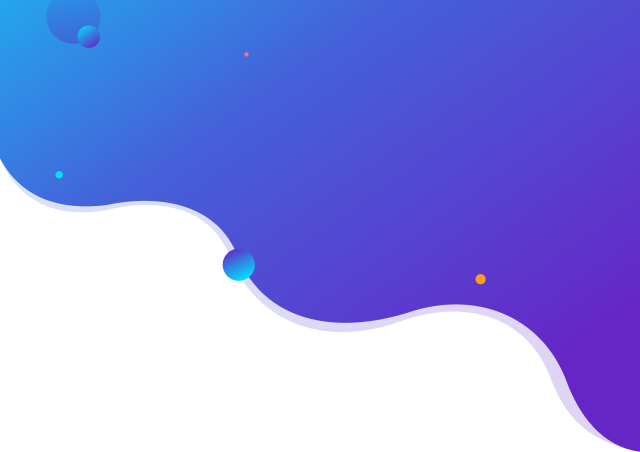
Reproduce this background procedurally as a WebGL 1 fragment shader.

```glsl
precision highp float;
// Blue to violet wavy banner over white, with a pale rim and gradient balls.
uniform vec2 u_resolution;

// Layout space: 768 units wide, y runs down from the top edge.
const float WIDTH = 768.0;
const vec3 WHITE = vec3(1.0);
const vec3 SKY = vec3(0.14, 0.65, 0.93);
const vec3 ROYAL = vec3(0.27, 0.38, 0.85);
const vec3 VIOLET = vec3(0.40, 0.15, 0.78);
const vec3 CYAN = vec3(0.0, 0.88, 1.0);
const vec3 INDIGO = vec3(0.36, 0.20, 0.78);
const vec3 ORANGE = vec3(1.0, 0.61, 0.11);
const vec3 PINK = vec3(0.93, 0.45, 0.57);

vec2 bezier(vec2 a, vec2 b, vec2 c, vec2 d, float t) {
  float s = 1.0 - t;
  return s * s * s * a + 3.0 * s * s * t * b + 3.0 * s * t * t * c + t * t * t * d;
}

// Signed distance above a curve that advances in x; zero outside its span.
float aboveCurve(vec2 p, vec2 a, vec2 b, vec2 c, vec2 d) {
  if (p.x < a.x || p.x >= d.x) return 0.0;
  float low = 0.0;
  float high = 1.0;
  for (int i = 0; i < 16; i++) {
    float middle = 0.5 * (low + high);
    if (bezier(a, b, c, d, middle).x < p.x) low = middle;
    else high = middle;
  }
  float t = 0.5 * (low + high);
  float s = 1.0 - t;
  vec2 tangent = s * s * (b - a) + 2.0 * s * t * (c - b) + t * t * (d - c);
  return (bezier(a, b, c, d, t).y - p.y) * tangent.x / length(tangent);
}

float mainWave(vec2 p) {
  vec2 j1 = vec2(128.0, 246.0);
  vec2 j2 = vec2(284.0, 305.0);
  vec2 j3 = vec2(490.0, 375.0);
  vec2 j4 = vec2(680.0, 458.0);
  return aboveCurve(p, vec2(0.0, 190.0), vec2(28.0, 243.0), vec2(80.0, 252.0), j1)
       + aboveCurve(p, j1, vec2(200.0, 231.0), vec2(262.0, 250.0), j2)
       + aboveCurve(p, j2, vec2(316.0, 385.0), vec2(400.0, 403.0), j3)
       + aboveCurve(p, j3, vec2(570.0, 348.0), vec2(650.0, 378.0), j4)
       + aboveCurve(p, j4, vec2(698.0, 506.0), vec2(728.0, 537.0), vec2(WIDTH, 542.0));
}

float rimWave(vec2 p) {
  vec2 j1 = vec2(128.0, 252.0);
  vec2 j2 = vec2(274.0, 304.0);
  vec2 j3 = vec2(482.0, 385.0);
  vec2 j4 = vec2(660.0, 452.0);
  return aboveCurve(p, vec2(0.0, 190.0), vec2(24.0, 246.0), vec2(72.0, 262.0), j1)
       + aboveCurve(p, j1, vec2(196.0, 236.0), vec2(252.0, 252.0), j2)
       + aboveCurve(p, j2, vec2(308.0, 390.0), vec2(392.0, 418.0), j3)
       + aboveCurve(p, j3, vec2(560.0, 358.0), vec2(632.0, 380.0), j4)
       + aboveCurve(p, j4, vec2(680.0, 506.0), vec2(712.0, 532.0), vec2(WIDTH, 542.0));
}

// Antialiased coverage of a positive-inside distance.
float coverage(float dist, float pixel) {
  return clamp(dist / pixel + 0.5, 0.0, 1.0);
}

// Three-stop diagonal gradient, s runs from top left to bottom right.
vec3 diagonalGradient(float s) {
  vec3 cool = mix(SKY, ROYAL, clamp(s / 0.31, 0.0, 1.0));
  return mix(cool, VIOLET, clamp((s - 0.31) / 0.53, 0.0, 1.0));
}

// Lays a ball over the base, shaded from one colour to another along a direction.
vec3 ball(vec3 base, vec2 p, vec2 center, float radius, vec2 direction,
          vec3 from, vec3 to, float pixel) {
  vec2 q = p - center;
  float shade = clamp(0.5 + 0.5 * dot(q, normalize(direction)) / radius, 0.0, 1.0);
  return mix(base, mix(from, to, shade), coverage(radius - length(q), pixel));
}

vec3 dot2d(vec3 base, vec2 p, vec2 center, float radius, vec3 tint, float pixel) {
  return ball(base, p, center, radius, vec2(0.0, 1.0), tint, tint, pixel);
}

void main() {
  float pixel = WIDTH / u_resolution.x;
  vec2 p = vec2(gl_FragCoord.x, u_resolution.y - gl_FragCoord.y) * pixel;
  vec2 uv = p / (u_resolution * pixel);
  vec3 fill = diagonalGradient(0.5 * (uv.x + uv.y));

  // White ground, pale rim, main wave
  vec3 color = mix(WHITE, fill, 0.2 * coverage(rimWave(p), pixel));
  color = mix(color, fill, coverage(mainWave(p), pixel));

  // Gradient balls
  color = ball(color, p, vec2(88.0, 20.0), 32.5, vec2(0.2, 1.0),
               vec3(0.16, 0.58, 0.91), vec3(0.25, 0.40, 0.84), pixel);
  color = ball(color, p, vec2(106.5, 44.0), 13.5, vec2(0.7, 1.0),
               vec3(0.06, 0.78, 0.97), INDIGO, pixel);
  color = ball(color, p, vec2(286.5, 317.7), 19.3, vec2(0.45, 1.0), INDIGO, CYAN, pixel);

  // Small flat dots
  color = dot2d(color, p, vec2(71.0, 209.7), 4.4, CYAN, pixel);
  color = dot2d(color, p, vec2(295.7, 65.3), 2.6, PINK, pixel);
  color = dot2d(color, p, vec2(576.7, 335.0), 6.1, ORANGE, pixel);

  gl_FragColor = vec4(color, 1.0);
}
```
